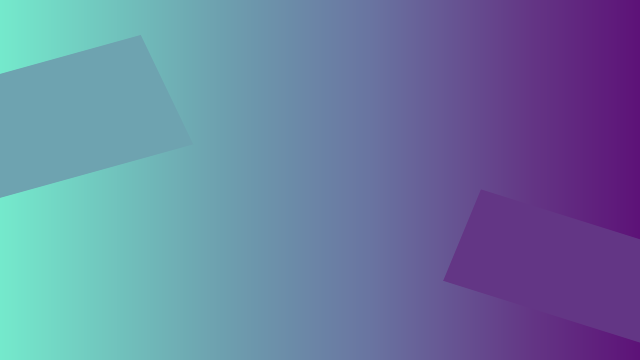
Give the GLSL for this background, as a WebGL 1 fragment shader.

```glsl
precision highp float;
// Mint to purple horizontal gradient with two flat slanted bands entering from the sides.

#define MINT   vec3(0.455, 0.915, 0.800)
#define TEAL   vec3(0.430, 0.640, 0.690)
#define SLATE  vec3(0.412, 0.455, 0.630)
#define VIOLET vec3(0.390, 0.210, 0.520)
#define PLUM   vec3(0.365, 0.070, 0.470)
#define TEAL_STOP   0.33
#define SLATE_STOP  0.58
#define VIOLET_STOP 0.83
#define ASPECT (16.0 / 9.0)

uniform vec2 u_resolution;

// Blend factor between two gradient stops
float ramp(float from, float to, float x) {
  return clamp((x - from) / (to - from), 0.0, 1.0);
}

vec3 gradient(float x) {
  vec3 color = mix(MINT, TEAL, ramp(0.0, TEAL_STOP, x));
  color = mix(color, SLATE, ramp(TEAL_STOP, SLATE_STOP, x));
  color = mix(color, VIOLET, ramp(SLATE_STOP, VIOLET_STOP, x));
  return mix(color, PLUM, ramp(VIOLET_STOP, 1.0, x));
}

vec2 perpendicular(vec2 v) {
  return vec2(-v.y, v.x);
}

// Distance to a band that starts at the edge a-b and runs on along heading
float bandDistance(vec2 p, vec2 a, vec2 b, vec2 heading) {
  vec2 across = perpendicular(normalize(heading));
  float halfWidth = 0.5 * abs(dot(b - a, across));
  float sides = abs(dot(p - 0.5 * (a + b), across)) - halfWidth;
  vec2 outward = perpendicular(normalize(b - a));
  outward *= -sign(dot(outward, heading));
  return max(sides, dot(p - a, outward));
}

float coverage(float dist, float pixel) {
  return 1.0 - smoothstep(-0.6 * pixel, 0.6 * pixel, dist);
}

void main() {
  vec2 uv = gl_FragCoord.xy / u_resolution;
  vec2 p = uv * vec2(ASPECT, 1.0);
  float pixel = max(1.0 / u_resolution.y, ASPECT / u_resolution.x);

  vec3 color = gradient(uv.x);

  // Upper left band
  float leftBand = bandDistance(p, vec2(0.537, 0.599), vec2(0.391, 0.903), vec2(-1.0, -0.277));
  color = mix(color, TEAL, coverage(leftBand, pixel));

  // Lower right band
  float rightBand = bandDistance(p, vec2(1.231, 0.220), vec2(1.336, 0.474), vec2(1.0, -0.314));
  color = mix(color, VIOLET, coverage(rightBand, pixel));

  gl_FragColor = vec4(color, 1.0);
}
```
